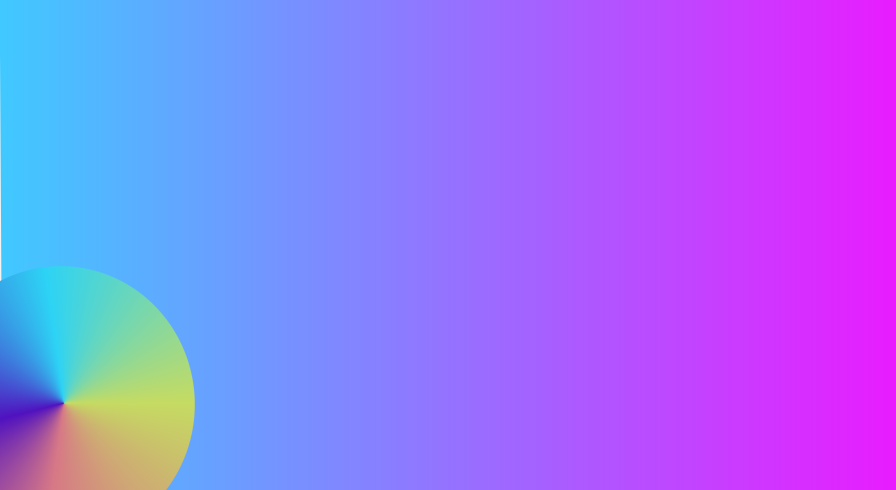
Write a Shadertoy shader that draws this background.

```glsl
// A horizontal cyan-to-magenta gradient with a disc in the lower left corner.
// The disc is filled by a sweep of four colours around its apex, and a
// hairline of light tapers upward along the left border.

#define DISC_CENTER vec2(0.0677, 0.1746)
#define DISC_RADII  vec2(0.1497, 0.2823)
#define SWEEP_APEX  vec2(0.0716, 0.1775)
#define SKY_LEFT    vec3(0.251, 0.788, 1.0)
#define SKY_RIGHT   vec3(0.910, 0.110, 1.0)
#define SWEEP_LIME  vec3(0.773, 0.859, 0.384)
#define SWEEP_CYAN  vec3(0.176, 0.827, 0.960)
#define SWEEP_VIOLET vec3(0.314, 0.070, 0.750)
#define SWEEP_ROSE  vec3(0.843, 0.470, 0.525)
#define HAIRLINE    0.0015

const float TAU = 6.2831853;

// Blend the four colours by turn, counterclockwise from the right.
vec3 sweepColor(float turn) {
    vec3 c = mix(SWEEP_LIME, SWEEP_CYAN, clamp(turn / 0.272, 0.0, 1.0));
    c = mix(c, SWEEP_VIOLET, clamp((turn - 0.272) / 0.267, 0.0, 1.0));
    c = mix(c, SWEEP_ROSE, clamp((turn - 0.539) / 0.189, 0.0, 1.0));
    return mix(c, SWEEP_LIME, clamp((turn - 0.728) / 0.272, 0.0, 1.0));
}

// Approximate signed distance to an ellipse centred on the origin.
float ellipseDistance(vec2 p, vec2 radii) {
    float k = length(p / radii);
    float slope = length(p / (radii * radii));
    return k * (k - 1.0) / max(slope, 1e-4);
}

void mainImage(out vec4 fragColor, in vec2 fragCoord) {
    vec2 uv = fragCoord / iResolution.xy;
    vec2 aspect = vec2(iResolution.x / iResolution.y, 1.0);
    float pixel = 1.0 / iResolution.y;

    // Background gradient
    vec3 color = mix(SKY_LEFT, SKY_RIGHT, uv.x);

    // Tapering light on the left border
    float taper = HAIRLINE * clamp((0.89 - uv.y) / 0.45, 0.0, 1.0);
    float cover = clamp((taper - uv.x) * iResolution.x + 0.5, 0.0, 1.0);
    color = mix(color, vec3(0.95), cover * step(0.1, uv.y));

    // Disc with the angular sweep
    vec2 ray = (uv - SWEEP_APEX) * aspect;
    float turn = fract(atan(ray.y, ray.x) / TAU);
    float dist = ellipseDistance((uv - DISC_CENTER) * aspect, DISC_RADII * aspect);
    float inside = 1.0 - smoothstep(-0.75 * pixel, 0.75 * pixel, dist);
    color = mix(color, sweepColor(turn), inside);

    fragColor = vec4(color, 1.0);
}
```
